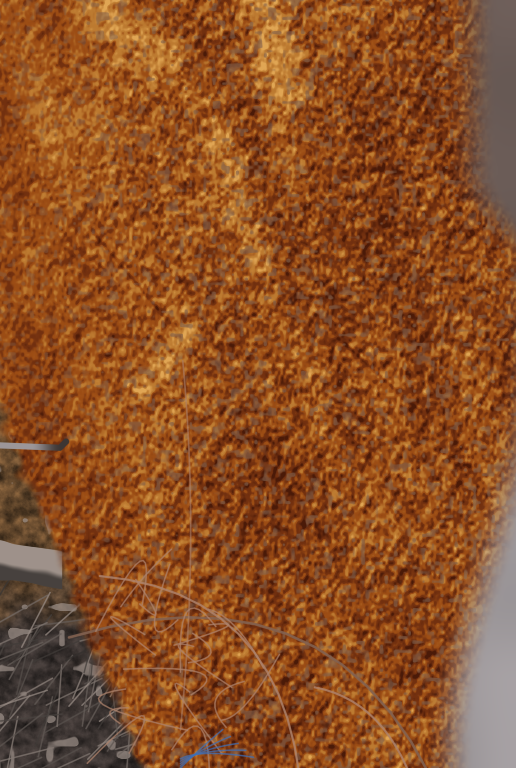
Give the GLSL for this texture, as a Shadertoy shader.

```glsl
// Rust-coloured rough wall with dry twigs, rubble at its foot and a blurred grey edge.
const vec3 RUST_DEEP = vec3(0.29, 0.10, 0.03);
const vec3 RUST_DARK = vec3(0.45, 0.19, 0.06);
const vec3 RUST = vec3(0.61, 0.30, 0.08);
const vec3 OCHRE = vec3(0.74, 0.48, 0.19);
const vec3 OCHRE_PALE = vec3(0.88, 0.65, 0.33);
const vec3 DULL = vec3(0.50, 0.37, 0.29);
const vec3 GREY_TOP = vec3(0.43, 0.37, 0.35);
const vec3 GREY_LOW = vec3(0.61, 0.59, 0.60);
const vec3 SOIL = vec3(0.24, 0.21, 0.20);
const vec3 EARTH = vec3(0.43, 0.31, 0.19);
const vec3 STONE = vec3(0.62, 0.57, 0.54);
const vec3 TWIG = vec3(0.68, 0.51, 0.42);
const vec3 BLUE = vec3(0.25, 0.43, 0.70);
const vec2 BUMP_FREQ = vec2(112, 82);
const vec2 LIGHT_STEP = vec2(-0.0022, 0.0045);
const float RELIEF = 0.85;
const float GRAIN = 0.42;

float hash(vec2 p) {
  vec3 q = fract(p.xyx * 0.1031);
  q += dot(q, q.yzx + 33.33);
  return fract((q.x + q.y) * q.z);
}

vec2 hash2(float k, float salt) {
  return vec2(hash(vec2(k, salt)), hash(vec2(k, salt + 0.5)));
}

float noise(vec2 p) {
  vec2 i = floor(p), f = fract(p);
  f = f * f * (3.0 - 2.0 * f);
  return mix(mix(hash(i), hash(i + vec2(1, 0)), f.x),
             mix(hash(i + vec2(0, 1)), hash(i + 1.0), f.x), f.y);
}

float fbm(vec2 p) {
  float sum = 0.0, amp = 0.5;
  for (int i = 0; i < 4; i++, amp *= 0.5) {
    sum += amp * noise(p);
    p = mat2(1.6, 1.2, -1.2, 1.6) * p + 7.3;
  }
  return sum;
}

float segment(vec2 p, vec2 a, vec2 b) {
  vec2 d = b - a;
  return length(p - a - d * clamp(dot(p - a, d) / dot(d, d), 0.0, 1.0));
}

// Distance to a quadratic curve, taken along short chords
float curve(vec2 p, vec2 a, vec2 b, vec2 c) {
  float dist = 1.0;
  vec2 last = a;
  for (int i = 1; i <= 12; i++) {
    float t = float(i) / 12.0;
    vec2 next = mix(mix(a, b, t), mix(b, c, t), t);
    dist = min(dist, segment(p, last, next));
    last = next;
  }
  return dist;
}

float stroke(float dist, float width) {
  float aa = 0.7 / iResolution.y;
  return 1.0 - smoothstep(width - aa, width + aa, dist);
}

float bumps(vec2 p) {
  vec2 q = p + 0.005 * vec2(noise(p * 45.0), noise(p * 45.0 + 19.0));
  return 0.65 * noise(q * BUMP_FREQ) + 0.35 * noise(q * BUMP_FREQ * 2.1 + 5.0);
}

float streak(vec2 p, vec2 a, vec2 b, float width) {
  return 1.0 - smoothstep(0.0, width, segment(p, a, b));
}

vec3 wall(vec2 p) {
  // Downward stains and pale streaks
  float stain = fbm(vec2(p.x + 0.25 * p.y, p.y) * vec2(19, 6) + 3.0) - 0.47;
  float upperLeft = smoothstep(0.25, 1.0, p.y) * (1.0 - smoothstep(0.25, 0.55, p.x));
  vec2 w = p + 0.035 * (vec2(noise(p * 70.0), noise(p * 45.0 + 9.0)) - 0.5);
  float glow = streak(w, vec2(0.29, 0.81), vec2(0.345, 0.65), 0.035);
  glow = max(glow, streak(w, vec2(0.35, 1.0), vec2(0.37, 0.89), 0.045));
  glow = max(glow, streak(w, vec2(0.185, 0.49), vec2(0.235, 0.56), 0.025));
  glow = max(glow, streak(w, vec2(0.13, 0.98), vec2(0.22, 0.92), 0.04));

  // Side-lit relief, softer towards the left
  float focus = mix(0.6, 1.0, smoothstep(0.0, 0.25, p.x));
  float relief = RELIEF * (bumps(p) - bumps(p + LIGHT_STEP));
  float grain = GRAIN * (noise(p * vec2(270, 210)) - 0.5);
  float tone = 0.41 + 0.5 * stain + 0.11 * upperLeft + 0.3 * glow;
  tone += focus * (relief + grain + 0.35 * (bumps(p + 0.4) - 0.5));

  // Diagonal scratches
  tone -= 0.2 * max(streak(p, vec2(0.12, 0.70), vec2(0.27, 0.52), 0.004),
                    streak(p, vec2(0.44, 0.56), vec2(0.54, 0.47), 0.004));
  vec3 col = mix(RUST_DEEP, RUST_DARK, smoothstep(0.0, 0.27, tone));
  col = mix(col, RUST, smoothstep(0.28, 0.48, tone));
  col = mix(col, OCHRE, smoothstep(0.48, 0.74, tone));
  col = mix(col, OCHRE_PALE, smoothstep(0.74, 1.05, tone));
  // Dusty specks
  return mix(col, DULL, 0.65 * focus * smoothstep(0.6, 0.9, noise(p * 165.0 + 8.0)));
}

vec3 ground(vec2 p) {
  vec3 col = mix(SOIL, EARTH, smoothstep(0.2, 0.36, p.y + 0.1 * noise(p * 30.0)));
  col *= 0.3 + 1.3 * fbm(p * 90.0);
  col = mix(col, STONE, 0.7 * smoothstep(0.78, 0.84, noise(p * 62.0 + 4.0)));
  for (float k = 0.0; k < 70.0; k++) {
    vec2 root = hash2(k, 1.0) * 0.21 - vec2(0.04, 0.02);
    vec2 look = hash2(k, 3.0);
    float angle = 0.1 + 1.6 * look.x;
    float dist = segment(p, root, root + 0.08 * vec2(cos(angle), sin(angle)));
    col = mix(col, STONE * (0.3 + 0.7 * look.y), 0.75 * stroke(dist, 0.001));
  }
  // Slab with a shaded lower face
  vec2 s = p - vec2(0.025, 0.268);
  s.y += 0.15 * s.x + 0.008 * (noise(p * 50.0) - 0.5);
  vec2 box = abs(s) - vec2(0.055, 0.024);
  vec3 slab = STONE * mix(0.45, 1.0, smoothstep(-0.013, -0.004, s.y));
  return mix(col, slab, stroke(max(box.x, box.y), 0.001));
}

void mainImage(out vec4 fragColor, in vec2 fragCoord) {
  vec2 p = fragCoord / iResolution.y;
  vec3 col = wall(p);
  float foot = 0.185 - 0.4 * p.y + 0.02 * (noise(p * 50.0) - 0.5);
  if (p.x < foot + 0.01) col = mix(ground(p), col, smoothstep(foot - 0.01, foot + 0.01, p.x));

  // Metal rod with an upturned dark end
  vec2 bend = vec2(0.078, 0.417);
  float rod = min(segment(p, vec2(-0.1, 0.424), bend), segment(p, bend, bend + 0.008));
  col = mix(col, mix(GREY_LOW, SOIL, smoothstep(0.04, 0.08, p.x)), stroke(rod, 0.004));

  // Long stalks, curled twigs and blue fibres
  float stalk = curve(p, vec2(0.09, 0.17), vec2(0.42, 0.27), vec2(0.56, -0.01));
  col = mix(col, TWIG * 0.75, 0.9 * stroke(stalk, 0.0017));
  stalk = min(curve(p, vec2(0.13, 0.25), vec2(0.36, 0.23), vec2(0.39, -0.01)),
              curve(p, vec2(0.41, 0.105), vec2(0.49, 0.09), vec2(0.53, 0)));
  col = mix(col, TWIG, 0.85 * stroke(stalk, 0.0014));
  stalk = curve(p, vec2(0.238, 0.53), vec2(0.26, 0.3), vec2(0.235, 0.05));
  col = mix(col, TWIG, 0.6 * stroke(stalk, 0.0011));
  for (float k = 60.0; k < 78.0; k++) {
    vec2 root = vec2(0.13, 0.01) + vec2(0.17, 0.24) * hash2(k, 1.0);
    vec2 mid = root + 0.2 * (hash2(k, 3.0) - vec2(0.5, 0.3));
    vec2 tip = root + 0.18 * (hash2(k, 5.0) - 0.5);
    col = mix(col, TWIG, 0.75 * stroke(curve(p, root, mid, tip), 0.001));
  }
  for (float k = 0.0; k < 5.0; k++) {
    vec2 tip = vec2(0.29 + 0.01 * k, 0.05 - 0.009 * k);
    col = mix(col, BLUE, 0.75 * stroke(curve(p, vec2(0.235, 0.003 * k), vec2(0.26, 0.025), tip), 0.001));
  }

  // Out-of-focus grey edge on the right
  float edge = min(0.707 - 0.09 * smoothstep(0.62, 0.78, p.y), 0.588 + 0.1 * smoothstep(0.02, 0.52, p.y));
  vec3 grey = mix(GREY_LOW, GREY_TOP, smoothstep(0.3, 0.75, p.y)) * (0.9 + 0.2 * noise(p * 9.0));
  fragColor = vec4(mix(col, grey, smoothstep(edge - 0.035, edge + 0.03, p.x)), 1);
}
```
